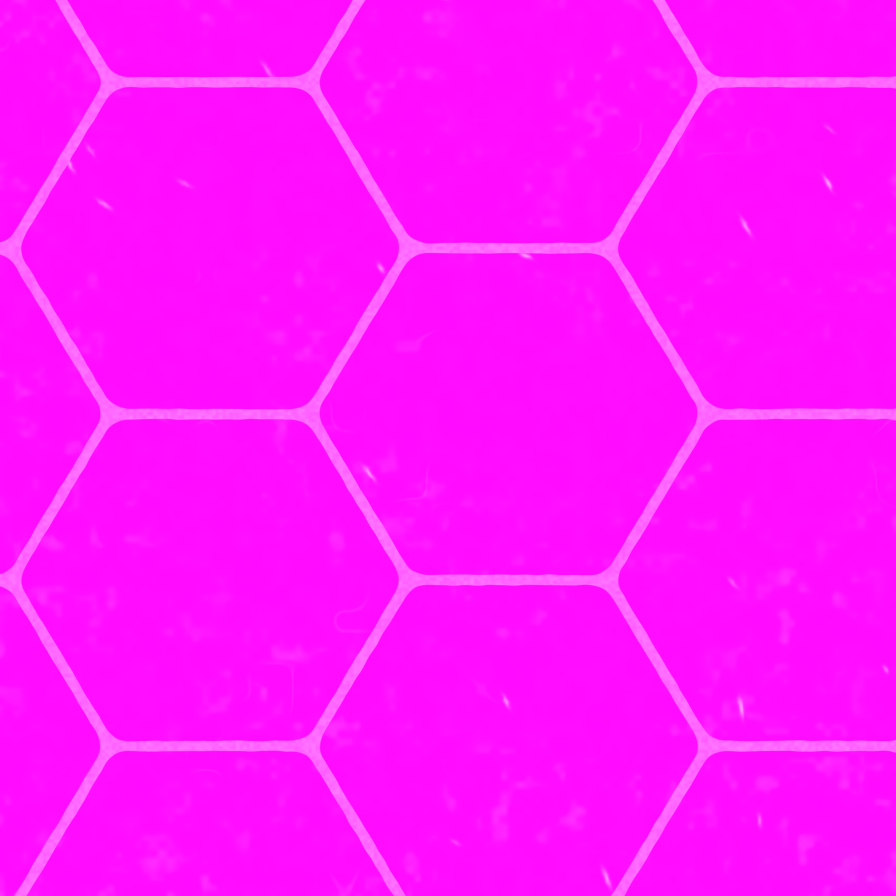
Reproduce this pattern procedurally as a Shadertoy shader.

```glsl
float hash(vec2 cell) {
    uvec2 q = uvec2(ivec2(cell)) * uvec2(1597u, 3812u) + uvec2(7919u, 104u);
    uint n = (q.x ^ (q.y << 3u)) * 73939u + q.y * 9277u;
    n = (n ^ (n >> 15u)) * 48271u;
    n = (n ^ (n >> 13u)) * 69621u;
    return float((n ^ (n >> 16u)) & 65535u) / 65535.0;
}

float noise(vec2 p) {
    vec2 i = floor(p), f = fract(p);
    f = f * f * (3.0 - 2.0 * f);
    return mix(mix(hash(i), hash(i + vec2(1, 0)), f.x),
               mix(hash(i + vec2(0, 1)), hash(i + vec2(1, 1)), f.x), f.y);
}

float smoothMax(float a, float b, float k) {
    float h = max(k - abs(a - b), 0.0);
    return max(a, b) + 0.25 * h * h / k;
}

// Distance to the border of the nearest hexagon, with filleted corners
float hexBorder(vec2 p) {
    vec2 period = vec2(sqrt(3.0), 1.0);
    vec2 a = p - period * round(p / period);
    vec2 b = p - period * (floor(p / period) + 0.5);
    vec2 h = dot(a, a) < dot(b, b) ? a : b;
    float rim = smoothMax(abs(dot(h, vec2(0.866, 0.5))),
                          abs(dot(h, vec2(0.866, -0.5))), 0.04);
    return 0.5 - smoothMax(rim, abs(h.y), 0.04);
}

// Sparse, slanted chips with random length and brightness
float chips(vec2 uv) {
    vec2 p = uv * 11.0, cell = floor(p);
    float sum = 0.0;
    for (int y = -1; y <= 1; y++)
    for (int x = -1; x <= 1; x++) {
        vec2 id = cell + vec2(x, y);
        vec2 d = p - id - vec2(hash(id + 31.0), hash(id + 67.0));
        float angle = 1.7 + 1.1 * hash(id + 113.0);
        vec2 along = vec2(cos(angle), sin(angle));
        float size = mix(0.04, 0.12, hash(id + 171.0));
        vec2 q = vec2(dot(d, along), dot(d, vec2(-along.y, along.x)));
        q += 0.02 * (noise(p * 18.0) - 0.5);
        float shape = exp(-dot(q * q, 1.0 / vec2(size * size, 0.0007)));
        sum += shape * step(0.83, hash(id + 229.0)) * mix(0.15, 0.6, hash(id + 283.0));
    }
    return sum;
}

void mainImage(out vec4 fragColor, in vec2 fragCoord) {
    vec2 uv = fragCoord / iResolution.y;
    float pixel = 1.0 / iResolution.y;

    // Faint clouding of the tile face
    float patches = smoothstep(0.3, 0.8, noise(uv * 9.0 + 20.0));
    float clouds = 0.65 * noise(uv * 48.0) + 0.35 * noise(uv * 105.0 + 40.0);
    float face = 0.04 + 0.02 * clouds;
    face += 0.12 * patches * smoothstep(0.58, 0.95, clouds);

    // Fine curling scratches
    float curl = abs(noise(uv * 26.0 + 70.0) - 0.5);
    float scratchMask = smoothstep(0.76, 0.92, noise(uv * 13.0 + 130.0));
    face += 0.07 * scratchMask * (1.0 - smoothstep(0.0, 0.05, curl));
    face += chips(uv);

    // Grainy joints with slightly uneven edges
    float d = 0.377 * hexBorder((uv - vec2(0.5677, 0.5378)) / vec2(0.3849, 0.3704));
    d += 0.0012 * (noise(uv * 75.0 + 200.0) - 0.5);
    float joint = 1.0 - smoothstep(-0.8 * pixel, 0.8 * pixel, d - 0.0059);
    float grain = 0.41 + 0.1 * (noise(uv * 260.0) - 0.5);
    grain += 0.04 * (noise(uv * 60.0 + 90.0) - 0.5);

    fragColor = vec4(1.0, mix(face, grain, joint), 1.0, 1.0);
}
```
